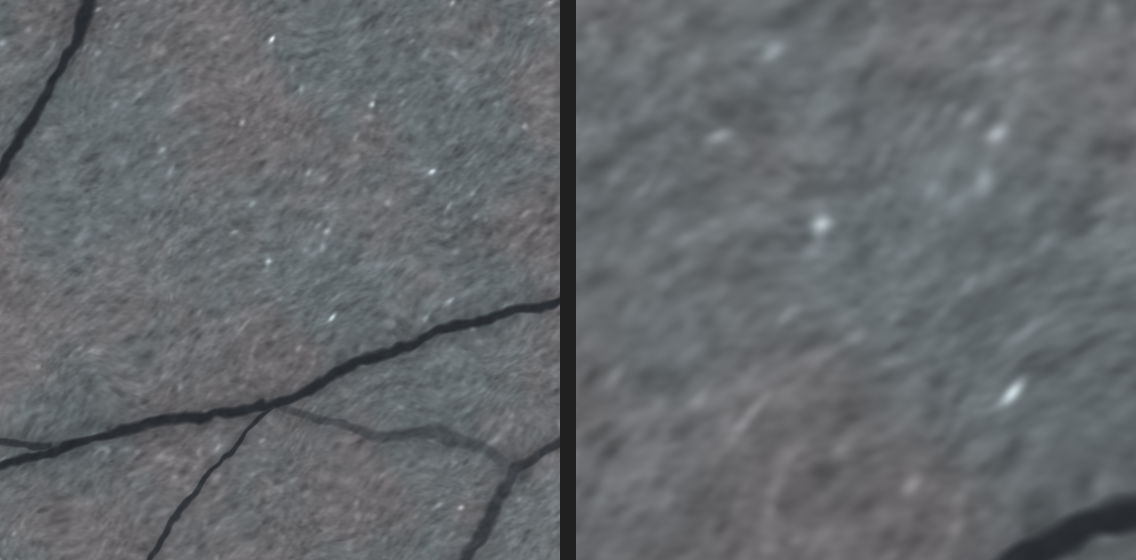
Left: the whole. Right: its middle third, enlarged.
Write a Shadertoy shader that draws this texture.

```glsl
// Weathered grey stone slab split by a few dark, branching cracks.
// The grain is layered cellular noise: soft stretched blobs of random tone.
// Each crack is a bent segment whose edge is roughened by the same noise.

#define COOL_STONE   vec3(0.391, 0.421, 0.432)
#define WARM_STONE   vec3(0.426, 0.417, 0.428)
#define CRACK_COLOR  vec3(0.165, 0.178, 0.195)
#define GRAIN_ANGLE  0.42
#define GRAIN_DEPTH  0.15
#define SPECK_GLOW   0.17
#define MOTTLE_DEPTH 0.09
#define EDGE_ROUGH   0.0035
#define SHADOW       0.30

vec3 hash3(vec2 cell) {
    vec3 h = fract(cell.xyx * vec3(0.1031, 0.1030, 0.0973));
    h += dot(h, h.yxz + 33.33);
    return fract((h.xxy + h.yzz) * h.zyx);
}

// Sum of soft blobs, one per cell, each lighter or darker; roughly -1 to 1
float blobs(vec2 p) {
    vec2 cell = floor(p);
    float sum = 0.0;
    for (int y = -1; y <= 1; y++) {
        for (int x = -1; x <= 1; x++) {
            vec2 c = cell + vec2(x, y);
            vec3 h = hash3(c + 71.0);
            vec2 d = p - c - h.xy;
            float fall = max(0.0, 1.0 - dot(d, d));
            sum += (2.0 * h.z - 1.0) * fall * fall * fall;
        }
    }
    return sum;
}

// Coordinates along and across a direction
vec2 turn(vec2 p, float angle) {
    vec2 dir = vec2(cos(angle), sin(angle));
    return vec2(dot(p, dir), dot(p, vec2(-dir.y, dir.x)));
}

// Darkness of a crack from a to b, bowed to its left by bend
float crack(vec2 p, vec2 a, vec2 b, float bend, float halfWidth) {
    float len = length(b - a);
    vec2 dir = (b - a) / len;
    float along = dot(p - a, dir);
    float across = dot(p - a, vec2(-dir.y, dir.x));
    float t = clamp(along / len, 0.0, 1.0);
    float d = length(vec2(along - t * len, across - bend * 4.0 * t * (1.0 - t)));
    float core = 1.0 - smoothstep(0.3 * halfWidth, 1.25 * halfWidth, d);
    float shade = SHADOW * exp(-d * d / (4.5 * halfWidth * halfWidth));
    return max(core, shade);
}

float cracks(vec2 p) {
    // Uneven path, ragged edge
    p += 0.007 * vec2(blobs(p * 13.0), blobs(p * 13.0 + 40.0));
    p += EDGE_ROUGH * vec2(blobs(p * 55.0 + 9.0), blobs(p * 55.0 + 80.0));
    float swell = 1.0 + 0.35 * blobs(p * 10.0 + 20.0);

    // Upper left corner
    float k = crack(p, vec2(0.175, 1.02), vec2(-0.02, 0.66), 0.008, 0.0145 * swell);

    // Long crack across the slab and its left fork
    vec2 fork = vec2(0.495, 0.275);
    k = max(k, crack(p, vec2(-0.02, 0.16), fork, 0.016, 0.0115 * swell));
    k = max(k, crack(p, fork, vec2(1.02, 0.47), 0.024, 0.0115 * swell));
    k = max(k, 0.8 * crack(p, vec2(-0.02, 0.212), vec2(0.09, 0.208), 0.0, 0.008 * swell));

    // Thin branch running down
    k = max(k, 0.92 * crack(p, fork, vec2(0.26, -0.02), -0.02, 0.0075 * swell));

    // Faint branch joining the lower right crack
    vec2 bow = vec2(0.79, 0.228);
    vec2 corner = vec2(0.92, 0.168);
    k = max(k, 0.5 * crack(p, fork, bow, -0.018, 0.011 * swell));
    k = max(k, 0.45 * crack(p, bow, corner, 0.0, 0.017 * swell));
    k = max(k, 0.8 * crack(p, vec2(1.02, 0.218), corner, 0.0, 0.015 * swell));
    k = max(k, 0.75 * crack(p, corner, vec2(0.82, -0.02), 0.0, 0.013 * swell));
    vec2 hollow = (p - corner) / vec2(0.045, 0.032);
    return max(k, 0.55 * exp(-dot(hollow, hollow)));
}

void mainImage(out vec4 fragColor, in vec2 fragCoord) {
    vec2 p = fragCoord / iResolution.y;

    // Gently warped grain, rising to the right
    vec2 w = p + 0.016 * vec2(blobs(p * 9.0 + 5.0), blobs(p * 9.0 + 60.0));
    float grain = 0.42 * blobs(turn(w, GRAIN_ANGLE) * vec2(36.0, 80.0));
    grain += 0.38 * blobs(turn(w, GRAIN_ANGLE + 0.35) * vec2(62.0, 125.0) + 30.0);
    grain += 0.22 * blobs(turn(w, GRAIN_ANGLE - 0.25) * vec2(110.0, 180.0) + 50.0);

    // Broad patches and sparse pale specks
    float mottle = 0.5 * blobs(p * 5.0 + 12.0)
                 + 0.4 * blobs(turn(p, GRAIN_ANGLE) * vec2(11.0, 22.0) + 90.0);
    float speck = max(0.0, blobs(turn(w, 0.8) * vec2(48.0, 75.0) + 17.0));
    float light = 1.0 + GRAIN_DEPTH * 1.9 * grain + MOTTLE_DEPTH * mottle
                + SPECK_GLOW * speck * speck * speck;

    // Stone tint shifts between cool and warm grey
    float warmth = smoothstep(-0.6, 0.6, blobs(p * 6.0 + 33.0) + 0.3 * blobs(p * 19.0));
    vec3 stone = mix(COOL_STONE, WARM_STONE, warmth) * light;

    vec3 color = mix(stone, CRACK_COLOR * (1.0 + 0.2 * grain), cracks(p));
    fragColor = vec4(color, 1.0);
}
```
